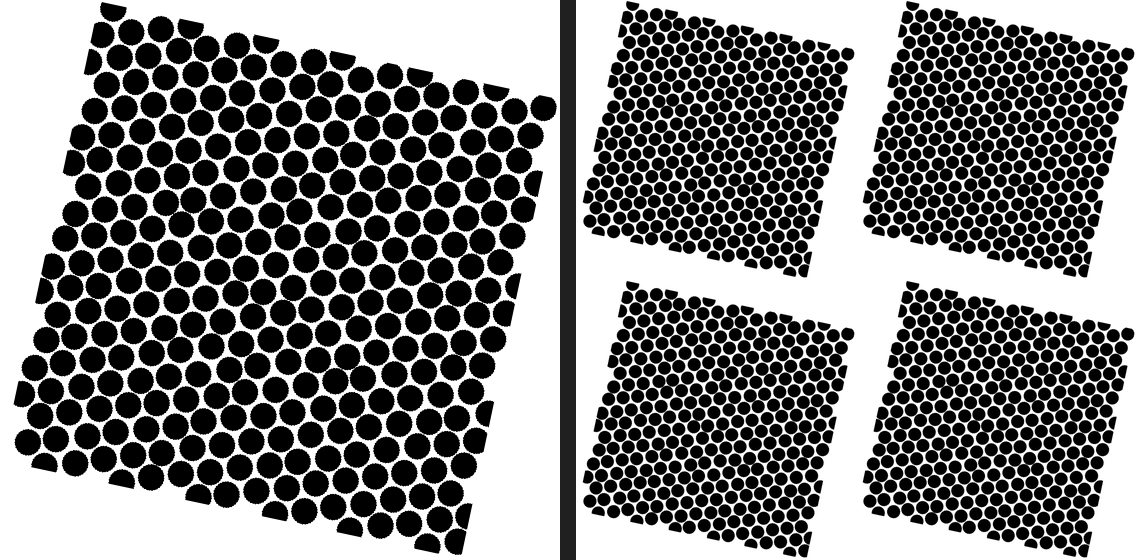
Left, the tile; right, the same tile 2 across and 2 down.
Write a three.js fragment shader that draws this pattern.

```glsl
// A tilted square sheet of black dots on white, packed in a slanted hexagonal
// lattice. Each dot is nudged and rough-edged by a hash of its cell; the sheet
// cuts the dots at its border, and a plain white margin lets the tile repeat.
varying vec2 vUv;

const float TAU = 6.2831853;
const float TILT = 0.2094;                     // sheet rotation, clockwise
const float SHEET_HALF = 0.4193;
const float DOT_RADIUS = 0.0234;
const float JITTER = 0.0021;
const float ROUGHNESS = 0.0004;
const float SOFTNESS = 0.0012;
const vec2 STEP_A = vec2(0.0527, 0.00616);     // lattice steps
const vec2 STEP_B = vec2(0.02145, 0.04697);
const vec2 LATTICE_ORIGIN = vec2(-0.0278, -0.0192);
const vec3 INK = vec3(0.0);
const vec3 PAPER = vec3(1.0);

vec2 hash2(vec2 cell) {
  vec2 q = vec2(dot(cell, vec2(127.1, 311.7)), dot(cell, vec2(269.5, 183.3)));
  return fract(sin(q) * 43758.547);
}

float cross2(vec2 a, vec2 b) {
  return a.x * b.y - a.y * b.x;
}

// Signed distance to the tilted square sheet
float sheetDistance(vec2 p, float halfSide, float angle) {
  float c = cos(angle), s = sin(angle);
  vec2 q = abs(vec2(c * p.x - s * p.y, s * p.x + c * p.y));
  return max(q.x, q.y) - halfSide;
}

vec2 latticePoint(vec2 cell) {
  return LATTICE_ORIGIN + cell.x * STEP_A + cell.y * STEP_B;
}

vec2 latticeCell(vec2 p) {
  vec2 q = p - LATTICE_ORIGIN;
  vec2 coords = vec2(cross2(q, STEP_B), cross2(STEP_A, q));
  return floor(coords / cross2(STEP_A, STEP_B) + 0.5);
}

// Disc with a finely serrated rim
float roughDisc(vec2 p, float radius, float phase) {
  float angle = atan(p.y, p.x + 1e-6);
  float rim = sin(angle * 31.0 + phase) + 0.6 * sin(angle * 19.0 - 2.0 * phase);
  return length(p) - radius - ROUGHNESS * rim;
}

// Nearest dot whose lattice point lies on the sheet
float dotsDistance(vec2 p) {
  vec2 home = latticeCell(p);
  float nearest = 1.0;
  for (int j = -1; j <= 1; j++) {
    for (int i = -1; i <= 1; i++) {
      vec2 cell = home + vec2(float(i), float(j));
      vec2 center = latticePoint(cell);
      if (sheetDistance(center, SHEET_HALF, TILT) < -0.0005) {
        vec2 rnd = hash2(cell);
        vec2 nudge = JITTER * (2.0 * rnd - 1.0);
        float d = roughDisc(p - center - nudge, DOT_RADIUS, TAU * rnd.x);
        nearest = min(nearest, d);
      }
    }
  }
  return nearest;
}

void main() {
  vec2 p = vUv - 0.5;
  float d = max(dotsDistance(p), sheetDistance(p, SHEET_HALF, TILT));
  float paper = smoothstep(-SOFTNESS, SOFTNESS, d);
  gl_FragColor = vec4(mix(INK, PAPER, paper), 1.0);
}
```
